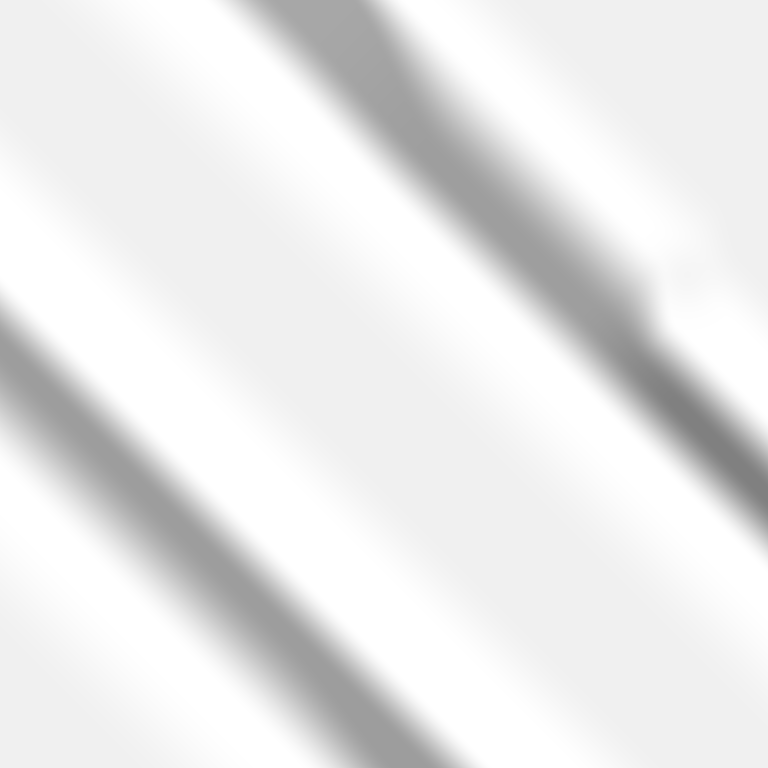
A Shadertoy shader for this background:

```glsl
// Soft grey diagonal bands with white halos on a pale grey ground.

const float GROUND = 0.942;
const float HALO = 1.0;

// Rises from 0 to 1 between a and b, then falls back between c and d.
float plateau(float x, float a, float b, float c, float d) {
    return smoothstep(a, b, x) * (1.0 - smoothstep(c, d, x));
}

// Soft round spot of the given radius.
float spot(vec2 p, vec2 center, float radius) {
    vec2 q = (p - center) / radius;
    return exp(-dot(q, q));
}

// Lays a white halo and then a darkening band over a shade.
float layBand(float shade, float halo, float band, float depth) {
    return mix(shade, HALO, halo) - depth * band;
}

void mainImage(out vec4 fragColor, in vec2 fragCoord) {
    vec2 uv = fragCoord / iResolution.xy;
    float across = uv.x + uv.y - 1.0;  // signed offset from the main diagonal
    float along = uv.x - uv.y + 1.0;   // runs from upper left to lower right
    float shade = GROUND;

    // Upper band: broad at its start, pinched and darker past the kink
    float broad = 1.0 - smoothstep(0.42, 0.78, along);
    float kink = smoothstep(1.19, 1.31, along);
    float inner = 0.25 + 0.012 * broad;
    float shoulder = mix(0.37 + 0.09 * broad, 0.36, kink);
    float outer = mix(0.53, 0.46, kink);
    float upperBand = plateau(across, inner, inner + 0.10, shoulder, outer);
    float upperHalo = plateau(across, 0.04, 0.21,
                              mix(0.55, 0.53, kink), mix(0.68, 0.63, kink));
    upperHalo *= 1.0 - 0.65 * spot(uv, vec2(0.895, 0.642), 0.042);
    float upperDepth = 0.38 - 0.035 * broad
                     + 0.12 * smoothstep(1.15, 1.42, along);
    shade = layBand(shade, upperHalo, upperBand, upperDepth);

    // Lower band: the same falloff on the other side of the diagonal
    float below = -across;
    float lowerBroad = smoothstep(1.2, 1.55, along);
    float lowerBand = plateau(below, 0.355, 0.445, 0.455 + 0.03 * lowerBroad, 0.61);
    float lowerHalo = plateau(below, 0.13, 0.26, 0.65, 0.83);
    shade = layBand(shade, lowerHalo, lowerBand, 0.385);

    fragColor = vec4(vec3(clamp(shade, 0.0, 1.0)), 1.0);
}
```
